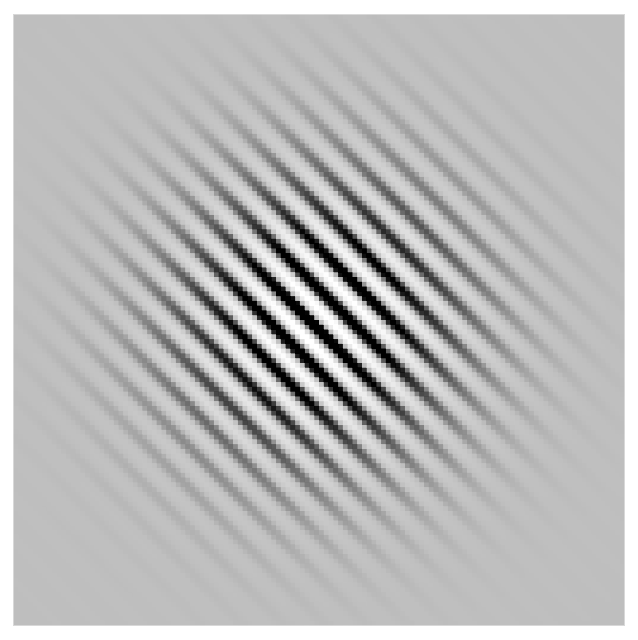
Write a Shadertoy shader that draws this background.

```glsl
// Draws a coarse diagonal wave packet on a grey square with a thin white border.
// A sine grating under a round Gaussian envelope is sampled on a 128-cell grid;
// its troughs fall to black while its crests rise gently from grey to white.

// Snaps a grid coordinate to its cell centre, with a smooth step between cells.
vec2 softCell(vec2 grid, float pixel) {
    vec2 base = floor(grid - 0.5) + 0.5;
    return base + clamp((grid - base - 0.5) / pixel + 0.5, 0.0, 1.0);
}

// Oriented sine wave that fades away from the centre.
float wavePacket(vec2 p) {
    float angle = radians(45.0);
    float phase = 6.28318 * 21.0 * dot(p, vec2(cos(angle), sin(angle)));
    return exp(-dot(p, p) / (2.0 * 0.162 * 0.162)) * sin(phase);
}

void mainImage(out vec4 fragColor, in vec2 fragCoord) {
    float side = min(iResolution.x, iResolution.y);
    vec2 p = (fragCoord - 0.5 * iResolution.xy) / side;

    // Field coordinates span -0.5 to 0.5 inside the border.
    float fieldSize = 0.958;
    vec2 field = p / fieldSize;
    float cells = 128.0;
    float pixel = cells / (side * fieldSize);
    float wave = wavePacket(softCell(field * cells, pixel) / cells);

    // Uneven tone response around the grey level.
    float tone = 0.747 + wave * (wave > 0.0 ? 0.28 : 1.1);
    tone = clamp(tone, 0.0, 1.0);

    // White border with a smoothed edge.
    float edge = max(abs(p.x), abs(p.y)) - 0.5 * fieldSize;
    float border = clamp(edge * side + 0.5, 0.0, 1.0);
    fragColor = vec4(vec3(mix(tone, 1.0, border)), 1.0);
}
```
